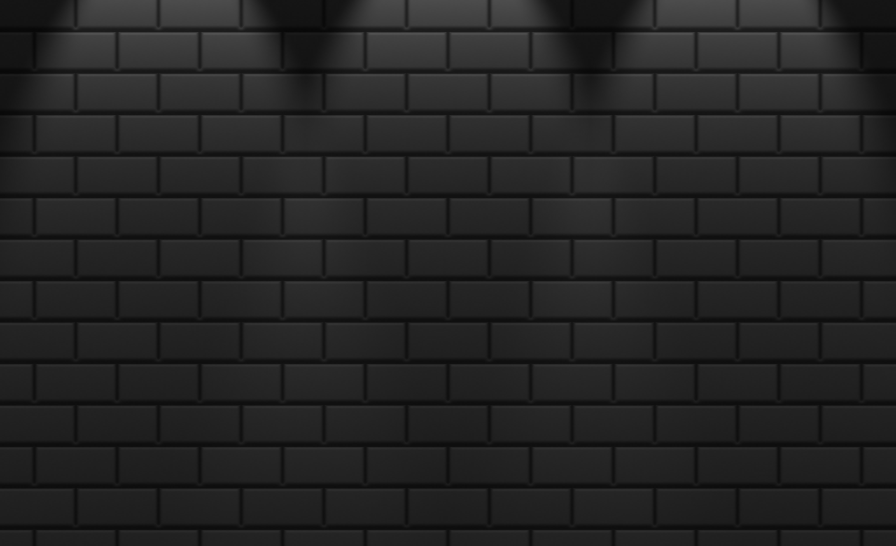
This texture is drawn by a Shadertoy shader. Its source:

```glsl
// Dark brick wall washed by three soft spotlights from above.

float hash(vec2 p) {
    return fract(sin(dot(p, vec2(127.1, 311.7))) * 43758.5453);
}

float bump(float x, float width) {
    return exp(-x * x / (width * width));
}

// Light reaching the wall; x is measured from the centre, y downwards from the top.
float wallLight(vec2 p) {
    float ambient = 0.074 + 0.022 * smoothstep(0.1, 0.8, p.y);
    float strength = 0.16 * exp(-3.9 * p.y) + 0.03 * (1.0 - 0.6 * p.y);
    float beamWidthSquared = 0.033 + 0.24 * p.y;
    float total = 0.0;
    float strongest = 0.0;
    for (int i = -1; i <= 1; i++) {
        float x = p.x - 0.521 * float(i);
        float beam = 1.0 - smoothstep(0.4, 1.12, x * x / beamWidthSquared);
        total += beam;
        strongest = max(strongest, beam);
    }
    // Overlapping beams add only part of their light.
    return ambient + strength * mix(strongest, total, 0.6);
}

// Relative brightness of brick faces, bevels and joints.
float brickRelief(vec2 p) {
    vec2 size = vec2(0.1515, 0.07596);
    vec2 grid = vec2(p.x, p.y - 0.0568) / size;
    grid.x += 0.5 * mod(floor(grid.y), 2.0);
    vec2 cell = floor(grid);
    vec2 local = fract(grid) * size;
    float fromTop = local.y;
    float fromSide = min(local.x, size.x - local.x);

    // Faces darken slightly downwards and vary from brick to brick.
    float tone = 1.07 - 2.2 * (fromTop - 0.5 * size.y);
    tone *= 0.97 + 0.06 * hash(cell);

    // Crisp lit upper edge, fading into the side joints.
    tone += 0.26 * bump(fromTop - 0.0052, 0.002) * smoothstep(0.002, 0.009, fromSide);

    // Soft side joints; ledges shade slowly from above and end sharply below.
    float sideJoint = 0.9 * bump(fromSide, 0.0042);
    float ledge = max(smoothstep(0.064, 0.0735, fromTop),
                      1.0 - smoothstep(0.0008, 0.0038, fromTop));
    float relief = mix(tone, 0.46, max(sideJoint, ledge));

    // Mortar catches a little light where a side joint meets the ledge.
    return relief + 0.4 * bump(fromSide, 0.006) * bump(fromTop - 0.0715, 0.003);
}

void mainImage(out vec4 fragColor, in vec2 fragCoord) {
    vec2 p = vec2(fragCoord.x - 0.5 * iResolution.x,
                  iResolution.y - fragCoord.y) / iResolution.y;

    float shade = wallLight(p) * brickRelief(p);
    shade += 0.004 * (hash(floor(p * 312.0)) - 0.5);

    fragColor = vec4(vec3(shade), 1.0);
}
```
